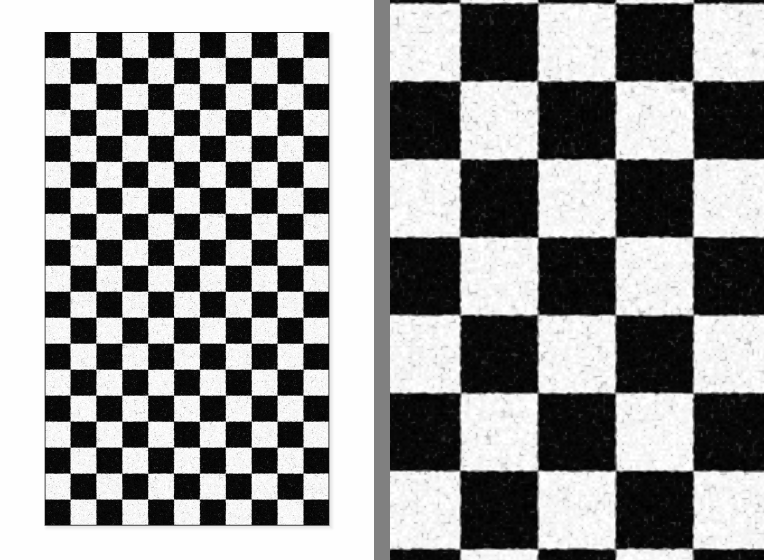
Left: the whole. Right: its middle third, enlarged.
Give the GLSL for this pattern, as a WebGL 2 fragment shader.

```glsl
#version 300 es
precision highp float;

uniform vec2 u_resolution;
out vec4 fragColor;

const vec2 GRID = vec2(11.0, 19.0);
const vec2 RUG_CENTER = vec2(0.0, 0.0022);
const vec2 RUG_HALF = vec2(0.2542, 0.4407);
const float BORDER_WIDTH = 0.0015;
const vec3 PAPER = vec3(0.997);
const vec3 WHITE_PILE = vec3(0.965);
const vec3 BLACK_PILE = vec3(0.032);
const vec3 BORDER_INK = vec3(0.06);

float hash(vec2 p) {
    vec3 q = fract(vec3(p.xyx) * 0.1031);
    q += dot(q, q.yzx + 33.33);
    return fract((q.x + q.y) * q.z);
}

float valueNoise(vec2 p) {
    vec2 cell = floor(p);
    vec2 f = fract(p);
    f = f * f * (3.0 - 2.0 * f);
    float low = mix(hash(cell), hash(cell + vec2(1.0, 0.0)), f.x);
    float high = mix(hash(cell + vec2(0.0, 1.0)), hash(cell + vec2(1.0)), f.x);
    return mix(low, high, f.y);
}

// Signed distance to a box, negative inside
float boxDistance(vec2 p, vec2 halfSize) {
    vec2 d = abs(p) - halfSize;
    return length(max(d, 0.0)) + min(max(d.x, d.y), 0.0);
}

// Smooth square wave: +1 in even cells, -1 in odd cells
vec2 alternate(vec2 g, vec2 softness) {
    vec2 toEdge = 0.5 - abs(mod(g + 0.5, 2.0) - 1.0);
    return clamp(toEdge / softness, -1.0, 1.0);
}

// Coverage of black squares, black in the corner cells
float checker(vec2 g, vec2 softness) {
    vec2 wave = alternate(g, softness);
    return 0.5 + 0.5 * wave.x * wave.y;
}

// Fine tufts and sparse larger flecks, centred near zero
float pileGrain(vec2 p) {
    float fine = valueNoise(p * 620.0 + 41.0) - 0.5;
    float coarse = valueNoise(p * 300.0 + 173.0) - 0.5;
    return fine + 0.5 * coarse;
}

vec3 pileColor(float black, float grain) {
    vec3 white = WHITE_PILE + 0.075 * grain - 0.16 * smoothstep(0.28, 0.7, -grain);
    vec3 dark = BLACK_PILE + 0.045 * grain + 0.12 * smoothstep(0.28, 0.7, grain);
    return mix(white, dark, black);
}

float dropShadow(vec2 p, vec2 offset, float blur) {
    float d = boxDistance(p - offset, RUG_HALF);
    return 1.0 - smoothstep(-blur, blur, d);
}

void main() {
    // Canvas height is one unit
    float pixel = 1.0 / u_resolution.y;
    vec2 p = (gl_FragCoord.xy - 0.5 * u_resolution) * pixel - RUG_CENTER;

    // Background with a faint shadow to the lower right
    vec3 color = PAPER - 0.13 * dropShadow(p, vec2(0.004, -0.004), 0.007);

    // Woven squares with slightly fuzzy seams
    vec2 seam = vec2(valueNoise(p * 420.0 + 9.0), valueNoise(p * 420.0 + 307.0)) - 0.5;
    vec2 cellSize = 2.0 * RUG_HALF / GRID;
    vec2 g = (p + RUG_HALF + 0.0009 * seam) / cellSize;
    vec2 softness = max(0.6 * pixel, 0.0009) / cellSize;
    vec3 rug = pileColor(checker(g, softness), pileGrain(p + 1.0));

    // Bound edge
    float d = boxDistance(p, RUG_HALF);
    float border = smoothstep(-0.5 * pixel, 0.5 * pixel, d + BORDER_WIDTH);
    rug = mix(rug, BORDER_INK, border);

    float inside = 1.0 - smoothstep(-0.5 * pixel, 0.5 * pixel, d);
    fragColor = vec4(clamp(mix(color, rug, inside), 0.0, 1.0), 1.0);
}
```
